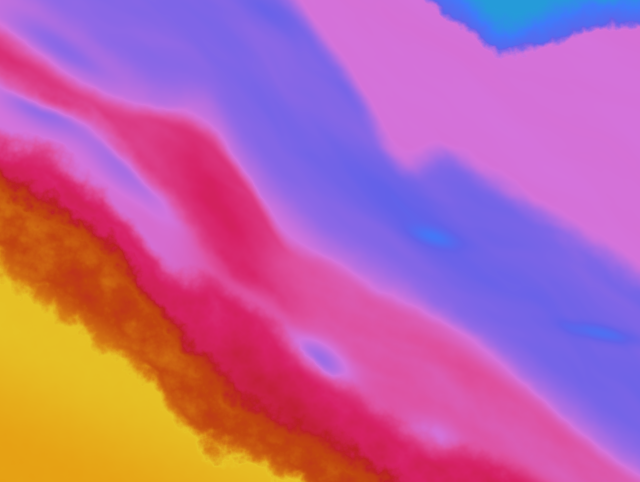
This texture map is drawn by a Shadertoy shader. Its source:

```glsl
// Diagonal false-colour bands: amber plain, ragged brown rim, pink and violet streaks, cyan corner.

const vec3 ramp[12] = vec3[12](
    vec3(.90, .60, .06), vec3(.90, .76, .15), vec3(.84, .50, .08), vec3(.75, .27, .06),
    vec3(.73, .12, .15), vec3(.84, .13, .40), vec3(.87, .31, .62), vec3(.83, .45, .86),
    vec3(.58, .41, .90), vec3(.39, .38, .91), vec3(.25, .48, .98), vec3(.12, .64, .82));

vec2 hash2(vec2 c) {
    return fract(sin(vec2(dot(c, vec2(127.1, 311.7)), dot(c, vec2(269.5, 183.3)))) * 43758.5);
}

// Distance to the nearest scattered cell centre
float cellular(vec2 p) {
    vec2 cell = floor(p), f = fract(p);
    float nearest = 2.;
    for (int j = -1; j <= 1; j++)
        for (int i = -1; i <= 1; i++) {
            vec2 o = vec2(i, j), d = o + hash2(cell + o) - f;
            nearest = min(nearest, dot(d, d));
        }
    return sqrt(nearest);
}

// Layered cells, roughly centred on zero
float ragged(vec2 p) {
    float sum = 0., amp = .5;
    for (int i = 0; i < 4; i++) {
        sum += amp * (cellular(p) - .45);
        p = mat2(.8, .6, -.6, .8) * p * 2.1 + 3.7;
        amp *= .55;
    }
    return sum;
}

// Layered sines drawn out along the slope
float streaks(vec2 p) {
    vec2 q = mat2(.8, -.6, .6, .8) * p;
    float sum = 0., amp = .5;
    for (int i = 0; i < 5; i++) {
        q += vec2(.3, .12) * sin(q.yx * vec2(1.7, .9) + float(i) * 2.3);
        sum += amp * sin(q.y * 5. + 1.4 * sin(q.x * 1.3 + float(i)));
        q = q * 1.65 + 1.9;
        amp *= .6;
    }
    return sum;
}

float bump(float x, float centre, float width) {
    float d = (x - centre) / width;
    return exp(-d * d);
}

// Soft ellipse tilted by an angle
float spot(vec2 p, vec2 centre, vec2 radius, float angle) {
    float c = cos(angle), s = sin(angle);
    vec2 d = mat2(c, -s, s, c) * (p - centre) / radius;
    return exp(-dot(d, d));
}

float above(float edge, float y, float soft) {
    return smoothstep(-soft, soft, edge - y);
}

void mainImage(out vec4 fragColor, in vec2 fragCoord) {
    vec2 uv = fragCoord / iResolution.xy;
    vec2 p = vec2(uv.x, 1. - uv.y) * vec2(7.68, 5.79);
    float x = p.x, rough = ragged(p * 1.9), flow = streaks(p);
    float fine = ragged(p * 4. + 9.);
    float yRough = p.y + .65 * rough + .25 * fine;
    float y = p.y + .06 * flow + .12 * rough;

    // Amber plain and brown rim
    float level = .95 - .75 * smoothstep(.7, 2.3, p.y - 3.15 - .45 * x) + .1 * fine;
    float yellowEdge = 3.15 + .73 * x + .35 * bump(x, 2.4, .5);
    float rim = 2.8 + .3 * smoothstep(1., 3.5, x) + 1.5 * rough + .6 * fine
        + .4 * spot(p, vec2(1., 3.4), vec2(.5, .3), .6);
    level = mix(level, rim, above(yellowEdge, yRough, .22));

    // Crimson belt, darkest in its lower middle
    float brownEdge = 2.1 + .78 * x + .38 * bump(x, 2.9, .9) - .2 * bump(x, 1.1, .6);
    float crimson = 4.9 + .8 * rough + .12 * flow - .5 * spot(p, vec2(3.3, 4.7), vec2(.9, .25), .65);
    level = mix(level, crimson, above(brownEdge, yRough, .2));

    // Orchid strip with violet pools
    float crimsonEdge = 1.7 + .6 * x + .33 * bump(x, 2.05, .45)
        + .55 * bump(x, 4.6, 1.5) - .15 * bump(x, .8, .5);
    float strip = 6.9 - .7 * smoothstep(1.9, 2.7, x) + .15 * flow
        + 1.1 * spot(p, vec2(.5, 1.35), vec2(.55, .17), .45)
        + .9 * spot(p, vec2(1.4, 2.), vec2(.6, .17), .75);
    level = mix(level, strip, above(crimsonEdge, y + .3 * rough, .22));

    // Pink belt with a crimson heart
    float pinkFloor = .95 + .75 * x - .35 * bump(x, 1.1, .7)
        + .25 * bump(x, 2.7, .4) + .28 * bump(x, 4.2, .9);
    float pink = 5.5 + .7 * smoothstep(2.8, 4.2, x) + .2 * flow + .3 * rough
        - .7 * spot(p, vec2(2.65, 2.65), vec2(.9, .3), .95)
        - .3 * spot(p, vec2(5.6, 4.5), vec2(.8, .2), .6);
    level = mix(level, pink, above(pinkFloor, y, .2));
    level += 1.7 * spot(p, vec2(3.85, 4.3), vec2(.42, .2), .6)
        + .9 * spot(p, vec2(5.2, 5.25), vec2(.3, .2), .3);

    // Orchid margin and upper-left violet pool
    float pinkEdge = .4 + .7 * x - .6 * bump(x, 2.4, .75)
        - .4 * bump(x, 5.8, .9) + .2 * bump(x, 3.5, .3);
    float margin = 7. + .12 * flow + 1.1 * spot(p, vec2(.75, .58), vec2(.75, .17), .6);
    level = mix(level, margin, above(pinkEdge, y, .17));

    // Blue river and its bright streaks
    float blueFloor = -.3 + .76 * x - .4 * bump(x, 2.5, .4) + .2 * bump(x, 3.9, .8);
    float river = 8.3 + .3 * smoothstep(3., 6., x) + .22 * flow
        + .4 * spot(p, vec2(4.6, 2.3), vec2(1.7, .28), .75)
        + .9 * spot(p, vec2(5.2, 2.85), vec2(.28, .1), .3)
        + .9 * spot(p, vec2(7.2, 4.), vec2(.45, .09), .2)
        + .5 * spot(p, vec2(3.1, .1), vec2(.5, .2), .5);
    level = mix(level, river, above(blueFloor, y, .42));

    // Upper orchid field and cyan corner
    float blueEdge = -1.98 + .7 * x + .55 * bump(x, 4.8, .45) - .5 * bump(x, 3.3, .6);
    level = mix(level, 6.95 + .05 * flow, above(blueEdge, y, .24));
    float cornerEdge = min((x - 5.15) * .75, .28 + .36 * bump(x, 6.1, .7)) - .2 * rough - .1 * fine;
    float corner = 9.3 + 1.5 * smoothstep(0., .5, cornerEdge - p.y);
    level = mix(level, corner, above(cornerEdge, p.y, .07));

    vec3 col = ramp[0];
    for (int i = 1; i < 12; i++) col = mix(col, ramp[i], clamp(level - float(i - 1), 0., 1.));
    fragColor = vec4(col, 1.);
}
```
